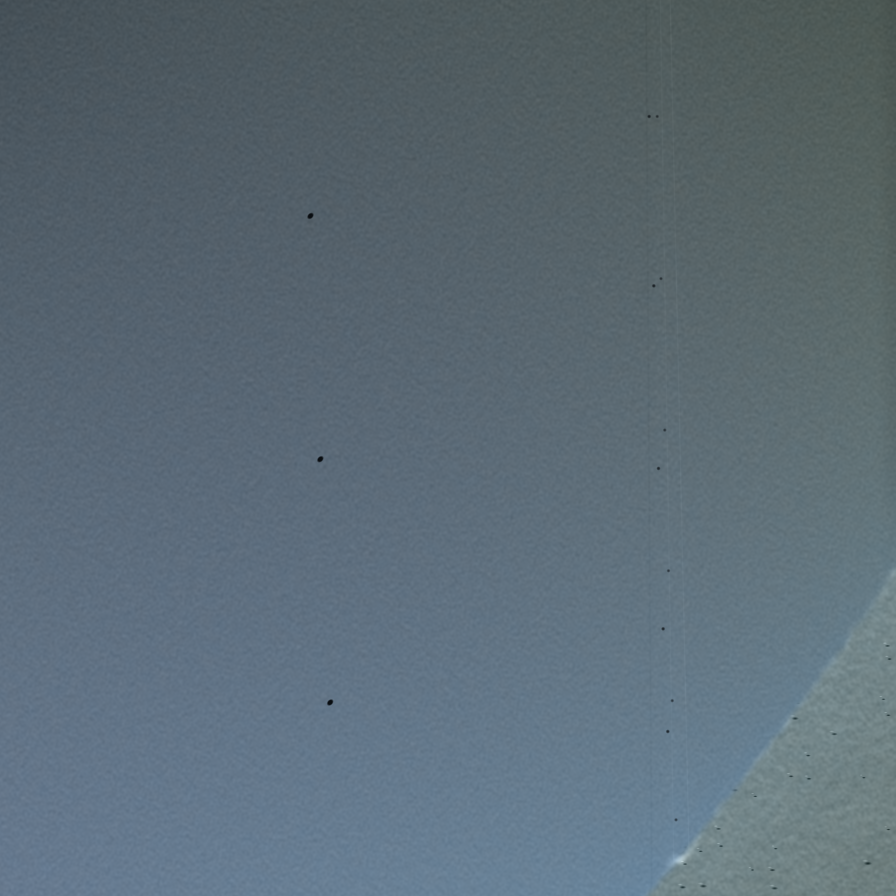
A WebGL 2 fragment shader for this texture:

```glsl
#version 300 es
precision highp float;
uniform vec2 u_resolution;
out vec4 fragColor;

vec2 hash2(vec2 p) {
  vec3 q = fract(vec3(p.xyx) * vec3(0.1031, 0.1030, 0.0973));
  q += dot(q, q.yzx + 33.33);
  return fract((q.xx + q.yz) * q.zy);
}

float cornerSlope(vec2 cell, vec2 offset) {
  return dot(hash2(cell) * 2.0 - 1.0, offset);
}

float gradientNoise(vec2 p) {
  vec2 i = floor(p), f = fract(p);
  vec2 u = f * f * f * (f * (f * 6.0 - 15.0) + 10.0);
  vec2 e = vec2(1.0, 0.0);
  float low = mix(cornerSlope(i, f), cornerSlope(i + e, f - e), u.x);
  float high = mix(cornerSlope(i + e.yx, f - e.yx), cornerSlope(i + 1.0, f - 1.0), u.x);
  return mix(low, high, u.y);
}

vec2 rotate(vec2 p, float angle) {
  float c = cos(angle), s = sin(angle);
  return vec2(c * p.x - s * p.y, s * p.x + c * p.y) + 2.0;
}

// Quadratic blend passing through a, b and c at t = 0, 0.5 and 1
vec3 blend3(vec3 a, vec3 b, vec3 c, float t) {
  return a * (1.0 - t) * (1.0 - 2.0 * t) + b * 4.0 * t * (1.0 - t) + c * t * (2.0 * t - 1.0);
}

float softDot(vec2 d, float radius, float soft) {
  return 1.0 - smoothstep(radius - soft, radius + soft, length(d));
}

float ridge(float d, float width) {
  return exp(-d * d / (width * width));
}

// Sparse specks of varied size, one candidate per cell
float specks(vec2 p, float scale, float density, float radius) {
  vec2 q = p * scale, cell = floor(q);
  vec2 center = 0.25 + 0.5 * hash2(cell + 17.0);
  vec2 chance = hash2(cell + 51.0);
  vec2 d = (fract(q) - center) * vec2(0.7, 1.5);
  float size = radius * (0.5 + 0.7 * chance.y);
  return step(chance.x, density) * (1.0 - smoothstep(0.0, size, length(d)));
}

float relief(vec2 p, float scale) {
  vec2 lightShift = vec2(-0.25, 0.3);
  return gradientNoise(p * scale + lightShift) - gradientNoise(p * scale - lightShift);
}

vec3 panelColor(vec2 p) {
  vec3 bottom = blend3(vec3(0.400, 0.475, 0.560), vec3(0.412, 0.507, 0.590), vec3(0.418, 0.525, 0.605), p.x);
  vec3 middle = blend3(vec3(0.350, 0.408, 0.463), vec3(0.358, 0.417, 0.466), vec3(0.382, 0.445, 0.455), p.x);
  vec3 top = blend3(vec3(0.270, 0.312, 0.338), vec3(0.305, 0.350, 0.361), vec3(0.298, 0.343, 0.325), p.x);
  return blend3(bottom, middle, top, p.y);
}

vec3 wallColor(vec2 p, float depth) {
  vec3 shade = mix(vec3(0.450, 0.525, 0.540), vec3(0.430, 0.495, 0.495), smoothstep(0.0, 0.2, depth));
  shade += 0.035 * relief(rotate(p, 0.5), 90.0) + 0.03 * relief(rotate(p, 1.1), 190.0);
  shade += 0.02 * gradientNoise(p * 18.0);
  shade -= 0.28 * specks(p, 48.0, 0.16, 0.15);
  return shade + 0.12 * specks(p + vec2(0.003, -0.003), 48.0, 0.16, 0.12);
}

// Faint parallel grooves that lean slightly to the right going down
float seamLight(vec2 p) {
  float lean = 0.026 * (1.0 - p.y);
  float wear = 0.65 + 0.9 * gradientNoise(vec2(p.x * 4.0, p.y * 14.0));
  float light = ridge(p.x - 0.748 - lean * 0.85, 0.0009) + 0.7 * ridge(p.x - 0.737 - lean * 0.6, 0.0009);
  float dark = ridge(p.x - 0.721 - lean * 0.25, 0.0013);
  return wear * (0.030 * light - 0.020 * dark) + 0.004 * ridge(p.x - 0.738 - lean * 0.7, 0.012);
}

// Three large holes and two columns of small ones beside the seam
float holes(vec2 p, float soft) {
  float mask = 0.0;
  for (int k = 0; k < 3; k++) {
    float i = float(k);
    vec2 d = p - vec2(0.3465 + 0.011 * i, 0.759 - 0.2715 * i);
    d = vec2(d.x + d.y, (d.y - d.x) * 1.4) * 0.707;
    mask = max(mask, softDot(d, 0.0036, soft * 1.2));
  }
  for (int k = 0; k < 6; k++) {
    float i = float(k);
    vec2 right = vec2(0.7335 + 0.0042 * i, 0.870 - 0.187 * i + 0.006 * i * i);
    vec2 left = vec2(0.7245 + 0.0052 * i, 0.870 + i * (-0.1684 + i * (-0.0272 + i * 0.0066)));
    mask = max(mask, 0.6 * softDot(p - right, 0.0014, soft));
    mask = max(mask, 0.75 * step(i, 4.5) * softDot(p - left, 0.0016, soft));
  }
  return mask;
}

void main() {
  vec2 p = gl_FragCoord.xy / u_resolution;
  float soft = max(0.0012, 0.7 / u_resolution.y);

  // Signed distance to the curved wall edge, positive on the wall
  float edge = (p.x - 0.723 - 0.85 * p.y + 0.24 * p.y * p.y) * 0.77;
  edge += 0.004 * gradientNoise(p * 38.0) + 0.002 * gradientNoise(p * 95.0);

  // Painted panel, seam and blue glow near the wall
  vec3 color = panelColor(p) + seamLight(p);
  color += vec3(-0.008, 0.008, 0.024) * exp(-abs(edge) / 0.05);

  // Wall and its worn, broken rim
  color = mix(color, wallColor(p, edge), smoothstep(-0.005 - soft, 0.005 + soft, edge));
  float chips = max(0.35 + 1.8 * gradientNoise(p * 60.0), 0.0);
  color += 0.075 * chips * ridge(edge - 0.001, 0.0045);
  color += 0.2 * chips * ridge(length(p - vec2(0.762, 0.042)), 0.02) * ridge(edge, 0.007);

  // Fine grain and a shaded right border
  color += 0.020 * relief(rotate(p, 0.6), 180.0) + 0.030 * gradientNoise(rotate(p, 0.9) * 250.0);
  color += 0.012 * gradientNoise(rotate(p, 0.3) * 75.0);
  color += vec3(0.010, 0.0, -0.008) * gradientNoise(rotate(p, 1.2) * 60.0);
  color *= 1.0 - 0.06 * smoothstep(0.975, 1.0, p.x) * smoothstep(0.35, 0.5, p.y);

  color = mix(color, vec3(0.035, 0.050, 0.065), holes(p, soft));
  fragColor = vec4(clamp(color, 0.0, 1.0), 1.0);
}
```
